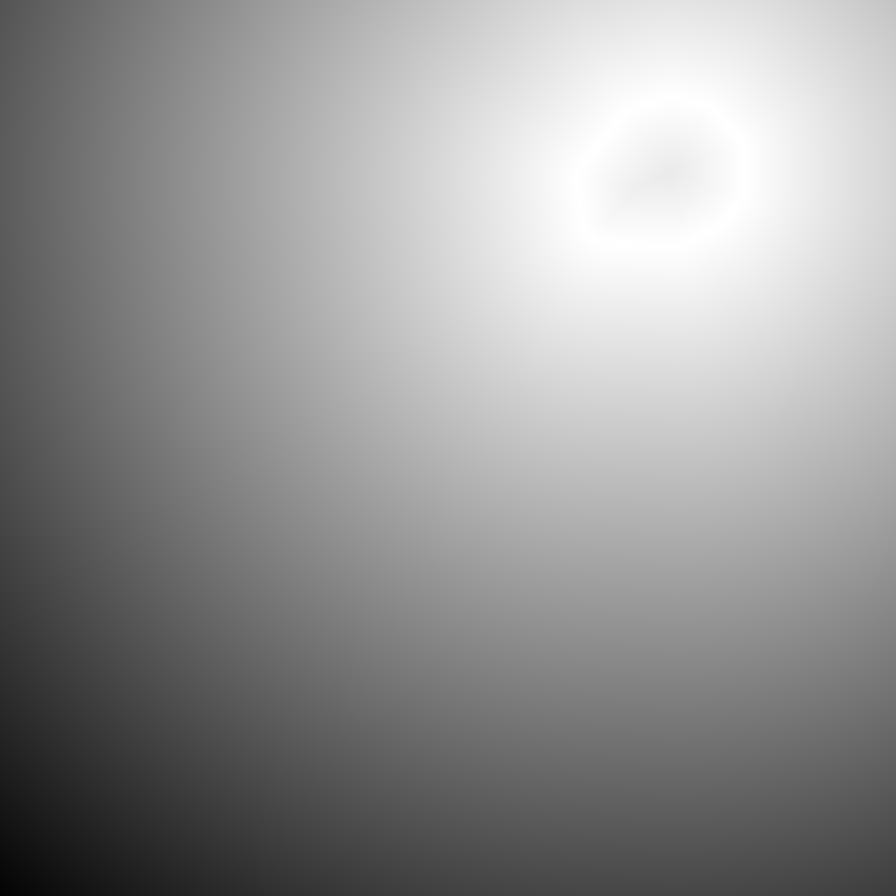
A three.js fragment shader for this background:

```glsl
// Grey distance field around a softly rounded, pebble-like outline.
varying vec2 vUv;

const int CORNERS = 9;
const float ROUNDING = 0.03;
const vec3 OUTLINE_COLOR = vec3(1.0);
const vec3 FAR_COLOR = vec3(0.0);

// Distance from a point to the segment a-b
float segmentDistance(vec2 point, vec2 a, vec2 b) {
  vec2 edge = b - a;
  vec2 offset = point - a;
  float along = clamp(dot(offset, edge) / dot(edge, edge), 0.0, 1.0);
  return length(offset - edge * along);
}

// Positive on the left of the line from a to b
float leftSide(vec2 point, vec2 a, vec2 b) {
  vec2 edge = b - a;
  vec2 offset = point - a;
  return edge.x * offset.y - edge.y * offset.x;
}

// Signed distance to a convex, counterclockwise polygon with rounded corners
float roundedPolygon(vec2 point, vec2 corners[CORNERS], float rounding) {
  float nearest = 10.0;
  float innermost = 10.0;
  vec2 previous = corners[CORNERS - 1];
  for (int i = 0; i < CORNERS; i++) {
    vec2 current = corners[i];
    nearest = min(nearest, segmentDistance(point, previous, current));
    innermost = min(innermost, leftSide(point, previous, current));
    previous = current;
  }
  return (innermost > 0.0 ? -nearest : nearest) - rounding;
}

// Brightness falls linearly on both sides of the outline
vec3 shadeDistance(float signedDistance) {
  return mix(OUTLINE_COLOR, FAR_COLOR, clamp(abs(signedDistance), 0.0, 1.0));
}

void main() {
  // Pebble core, before rounding
  vec2 pebble[CORNERS];
  pebble[0] = vec2(0.674, 0.798);
  pebble[1] = vec2(0.680, 0.757);
  pebble[2] = vec2(0.755, 0.755);
  pebble[3] = vec2(0.784, 0.770);
  pebble[4] = vec2(0.801, 0.792);
  pebble[5] = vec2(0.801, 0.827);
  pebble[6] = vec2(0.777, 0.855);
  pebble[7] = vec2(0.749, 0.861);
  pebble[8] = vec2(0.716, 0.850);

  float signedDistance = roundedPolygon(vUv, pebble, ROUNDING);
  gl_FragColor = vec4(shadeDistance(signedDistance), 1.0);
}
```
